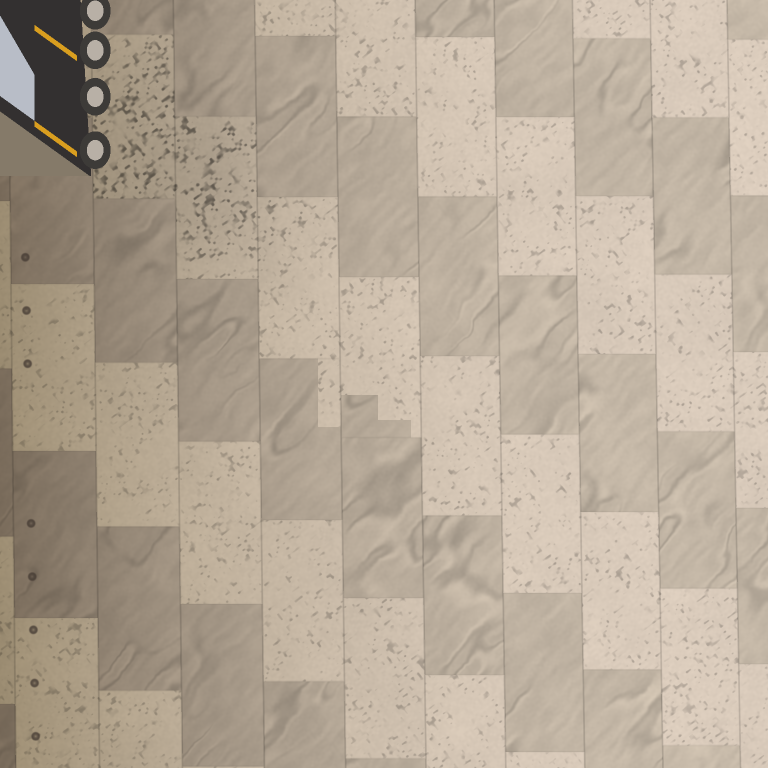
A Shadertoy shader for this texture:

```glsl
// Worn floor of stone tiles: upright columns, each slid half a tile against the
// last, so pale pitted and grey veined slabs form stepped diagonal bands.
// Tile indices give the layout, noise the wear; a trolley stands in one corner.

#define COLUMN_WIDTH 0.1091
#define COLUMN_SQUEEZE 0.0052
#define TILE_HEIGHT 0.2132
#define TILE_SHRINK 0.0011
#define GRID_ORIGIN vec2(0.0156, 0.0443)
#define JOINT_HALF 0.0005
#define PALE_SHADE vec3(0.615, 0.555, 0.45)
#define PALE_LIT vec3(0.855, 0.797, 0.735)
#define SLATE_SHADE vec3(0.475, 0.42, 0.355)
#define SLATE_LIT vec3(0.765, 0.715, 0.65)

float hash(vec2 p) {
    return fract(sin(dot(p, vec2(127.1, 311.7))) * 43758.5453);
}

float noise(vec2 p) {
    vec2 i = floor(p), f = fract(p);
    f = f * f * (3.0 - 2.0 * f);
    return mix(mix(hash(i), hash(i + vec2(1, 0)), f.x),
               mix(hash(i + vec2(0, 1)), hash(i + vec2(1, 1)), f.x), f.y);
}

float fbm(vec2 p) {
    float sum = 0.0, amp = 0.5;
    for (int i = 0; i < 4; i++) {
        sum += amp * noise(p);
        p = p * 2.03 + 17.0;
        amp *= 0.5;
    }
    return sum;
}

float inBox(vec2 p, vec2 lo, vec2 hi) {
    vec2 s = step(lo, p) * step(p, hi);
    return s.x * s.y;
}

// Short slanted clefts: dark crease with a lit lip, over a fine streaked grain
float veins(vec2 p, float seed) {
    vec2 q = vec2(dot(p, vec2(0.66, -0.75)), dot(p, vec2(0.75, 0.66)));
    q = q * vec2(15.0, 50.0) + seed * 40.0;
    q.y += 1.1 * fbm(q * vec2(1.6, 0.25));
    float n = noise(q);
    float crease = 1.0 - smoothstep(0.0, 0.14, abs(n - 0.46));
    float lip = 1.0 - smoothstep(0.0, 0.14, abs(n - 0.64));
    float mask = smoothstep(0.35, 0.7, noise(q * vec2(0.9, 0.35) + 9.0));
    return (0.5 * lip - crease) * mask + 0.7 * (noise(q * vec2(2.5, 3.0)) - 0.5);
}

// Dark fixings in a vertical row, with a gap after every three
float studs(vec2 p, float px) {
    float k = round((p.y - 0.335) / 0.0693);
    float shown = step(0.0, k) * step(k, 9.0) * step(1.0, abs(k - 3.5));
    float d = length(p - vec2(0.033 + 0.0015 * k, 0.335 + 0.0693 * k));
    float disc = 1.0 - smoothstep(0.0055 - px, 0.0055 + px, d);
    return shown * disc * smoothstep(-0.003, 0.004, d);
}

// Plain trolley: cabinet, dark chassis, pale panel, yellow bars, wheels
vec3 trolley(vec3 under, vec2 p) {
    float slope = p.y - 0.72 * p.x;
    vec3 body = mix(vec3(0.2, 0.19, 0.19), vec3(0.52, 0.48, 0.41), step(0.145, slope));
    body = mix(body, vec3(0.72, 0.74, 0.78), step(p.x, 0.045) * step(slope, 0.125) * step(0.02, slope - p.x));
    float bar = step(abs(fract(slope * 8.0) - 0.03), 0.03) * step(0.045, p.x) * step(p.x, 0.1);
    body = mix(body, vec3(0.85, 0.62, 0.12), bar);
    vec3 colour = mix(under, body, inBox(p, vec2(-1.0), vec2(0.105 + 0.06 * p.y, 0.229)));
    for (float k = 0.0; k < 4.0; k++) {
        float d = length((p - vec2(0.124, 0.014 + 0.047 * k + 0.0045 * k * k)) * vec2(1.1, 0.9));
        colour = mix(colour, vec3(0.24, 0.23, 0.22), step(d, 0.022));
        colour = mix(colour, vec3(0.72, 0.69, 0.65), step(d, 0.012));
    }
    return colour;
}

vec3 floorColour(vec2 p, float px) {
    // Column and row indices; tiles shrink gently to the right
    float t = (p.x - GRID_ORIGIN.x - (0.01 + 0.008 * p.x) * (p.y - 0.5)) / COLUMN_WIDTH;
    float c = t + COLUMN_SQUEEZE * t * t;
    float col = floor(c);
    float tileH = TILE_HEIGHT - TILE_SHRINK * col + 0.004 * exp(-max(col, 0.0));
    float slide = 0.5 * (1.0 - mod(col, 2.0));
    float r = (p.y - GRID_ORIGIN.y - 0.0008 * col) / tileH - slide;
    float row = floor(r);
    float seed = hash(vec2(col, row) + 5.0);

    // Two columns share a parity, which makes the staircase; then corner cuts
    float pale = mod(row + floor((col + 1.0) * 0.5), 2.0);
    pale = max(pale, inBox(p, vec2(0.414, 0.465), vec2(0.444, 0.556)));
    pale *= 1.0 - inBox(p, vec2(0.444, 0.514), vec2(0.492, 0.570));
    pale *= 1.0 - inBox(p, vec2(0.492, 0.547), vec2(0.535, 0.570));

    // Light falls from the right
    float lit = 1.0 - pow(clamp(1.0 - p.x, 0.0, 1.0), 2.5);
    vec3 slate = mix(SLATE_SHADE, SLATE_LIT, lit);
    vec3 stone = mix(PALE_SHADE, PALE_LIT, lit);

    // Surface relief and grime, heaviest at the upper left
    float grime = 1.0 - smoothstep(0.06, 0.24, length(p - vec2(0.22, 0.2)));
    float cloud = fbm(p * 14.0 + seed * 20.0) - 0.47;
    vec2 g = mat2(0.8, 0.6, -0.6, 0.8) * p;
    float grain = noise(g * 290.0) - 0.5;
    float pits = smoothstep(0.62 - 0.15 * grime, 0.95, noise(g * vec2(210.0, 245.0)));
    pits *= smoothstep(0.2, 0.65, noise(g * 60.0));
    slate *= 1.0 + 0.1 * veins(p, seed) + 0.07 * cloud + 0.025 * grain;
    stone *= 1.0 + 0.06 * cloud + 0.035 * grain - (0.2 + 0.2 * grime) * pits - 0.08 * grime;
    vec3 colour = mix(slate, stone, pale) * (0.99 + 0.02 * seed);

    // Fine joints, stronger down the columns than across
    vec2 edge = (0.5 - abs(fract(vec2(c, r)) - 0.5)) * vec2(COLUMN_WIDTH, tileH);
    vec2 joint = 1.0 - smoothstep(vec2(JOINT_HALF), vec2(JOINT_HALF + px), edge);
    colour *= 1.0 - max(0.14 * joint.x, 0.04 * joint.y);
    return trolley(mix(colour, vec3(0.27, 0.23, 0.2), 0.8 * studs(p, px)), p);
}

void mainImage(out vec4 fragColor, in vec2 fragCoord) {
    float px = 1.0 / iResolution.y;
    vec3 sum = vec3(0.0);
    for (int i = 0; i < 4; i++) { // four samples smooth the edges
        vec2 uv = (fragCoord + vec2(i % 2, i / 2) * 0.5 - 0.25) * px;
        sum += floorColour(vec2(uv.x, 1.0 - uv.y), px);
    }
    fragColor = vec4(sum * 0.25, 1.0);
}
```
